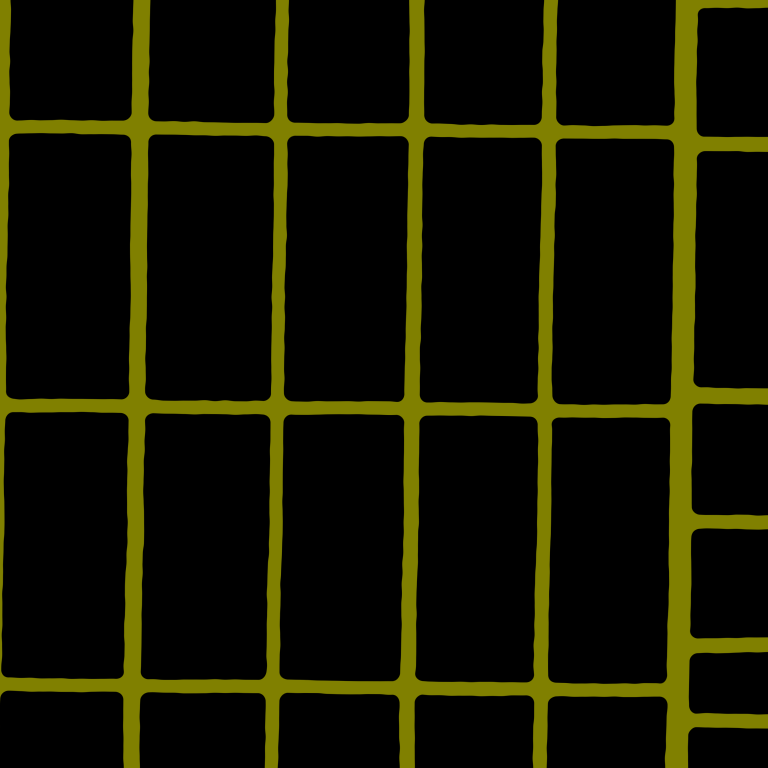
This pattern is drawn by a WebGL 2 fragment shader. Its source:

```glsl
#version 300 es
precision highp float;
// Hand-drawn olive grid on black: tall leaning cells with a narrow, uneven column at the right.

uniform vec2 u_resolution;
out vec4 fragColor;

float hash(vec2 p) {
    return fract(sin(dot(p, vec2(127.1, 311.7))) * 43758.5453);
}

float noise(vec2 p) {
    vec2 cell = floor(p), f = fract(p);
    f = f * f * (3.0 - 2.0 * f);
    return mix(mix(hash(cell), hash(cell + vec2(1, 0)), f.x),
               mix(hash(cell + vec2(0, 1)), hash(cell + vec2(1, 1)), f.x), f.y);
}

// Centre and half width of each upright, measured along the top edge
const vec2 uprights[6] = vec2[6](
    vec2(0.0040, 0.0090), vec2(0.1842, 0.0108), vec2(0.3672, 0.0086),
    vec2(0.5430, 0.0098), vec2(0.7161, 0.0091), vec2(0.8945, 0.0145));

// Centre and half width of each rung in the right column, from the top down
const vec2 rungs[6] = vec2[6](
    vec2(0.0020, 0.0085), vec2(0.1868, 0.0096), vec2(0.5163, 0.0106),
    vec2(0.6797, 0.0092), vec2(0.8405, 0.0096), vec2(0.9388, 0.0092));

void main() {
    vec2 p = gl_FragCoord.xy / u_resolution;
    p.y = 1.0 - p.y;

    // Slow waver plus fine roughness of the edges
    vec2 waver = vec2(noise(p * 13.0), noise(p * 13.0 + 40.0)) - 0.5;
    vec2 rough = vec2(noise(p * 75.0 + 9.0), noise(p * 75.0 + 70.0)) - 0.5;
    vec2 q = p + waver * 0.0024 + rough * 0.0013;

    // Gap to the nearest upright; all of them lean the same way
    float leanX = q.x + 0.0095 * p.y + 0.004 * p.y * p.y;
    float gapX = 1.0;
    for (int i = 0; i < 6; i++)
        gapX = min(gapX, abs(leanX - uprights[i].x) - uprights[i].y);

    // Gap to the nearest crossbar: even and sloping on the left, uneven on the right
    float gapY = 1.0;
    if (leanX < uprights[5].x) {
        float row = (q.y - 0.1645 - 0.009 * p.x) / 0.3633;
        gapY = abs(row - round(row)) * 0.3633 - 0.0087;
    } else {
        for (int i = 0; i < 6; i++)
            gapY = min(gapY, abs(q.y - rungs[i].x) - rungs[i].y);
    }

    // Round the cell corners, then smooth the edge
    float radius = 0.0105;
    float d = length(max(radius - vec2(gapX, gapY), 0.0)) - radius;
    float soft = 0.7 / min(u_resolution.x, u_resolution.y);
    float ink = smoothstep(-soft, soft, d);

    vec3 olive = vec3(0.5, 0.5, 0.0);
    fragColor = vec4(olive * ink, 1.0);
}
```
